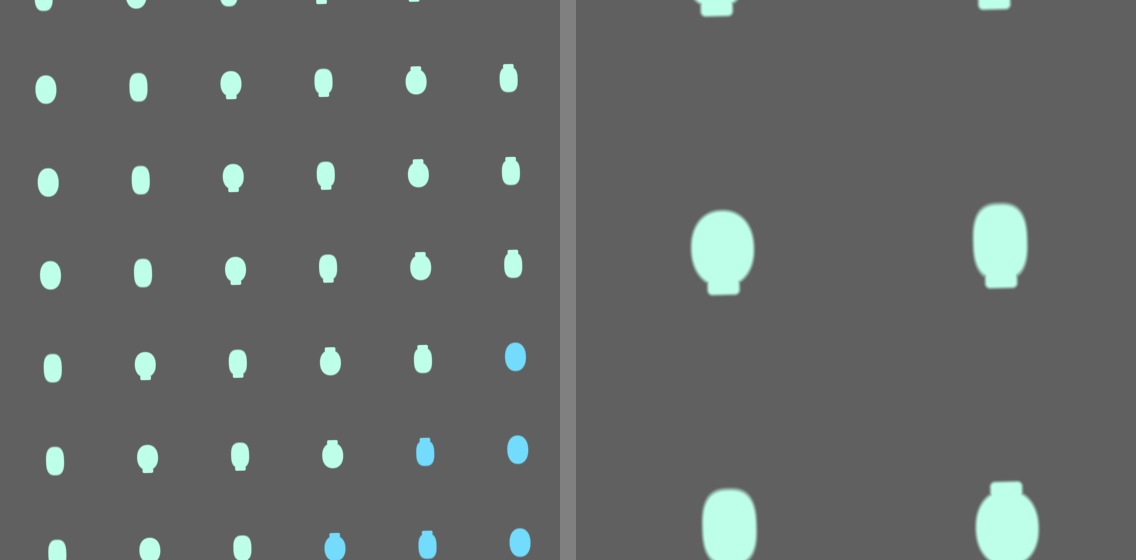
Left: the whole. Right: its middle third, enlarged.
This pattern is drawn by a three.js fragment shader. Its source:

```glsl
#define GROUND vec3(0.378, 0.378, 0.378)
#define MINT vec3(0.74, 1.0, 0.91)
#define BLUE vec3(0.45, 0.86, 0.99)
#define PITCH vec2(0.1653, 0.1659)
#define FIRST_DOT vec2(0.082, 0.840)
#define TILT 0.0246
#define HALF_WIDTH 0.0174
#define WIDTH_SWING 0.0013
#define HALF_HEIGHT 0.0254
#define SOFTNESS 0.0015

varying vec2 vUv;

// Approximate distance to a superellipse
float superellipse(vec2 p, vec2 radii, float power) {
  vec2 q = pow(abs(p) / radii, vec2(power));
  return (pow(q.x + q.y, 1.0 / power) - 1.0) * min(radii.x, radii.y);
}

float roundedBox(vec2 p, vec2 halfSize, float corner) {
  vec2 q = abs(p) - halfSize + corner;
  return length(max(q, 0.0)) + min(max(q.x, q.y), 0.0) - corner;
}

// Oval whose width and stepped tip drift across the lattice
float dotDistance(vec2 p, float column, float row) {
  float narrow = mod(column + floor(row / 3.0), 2.0);
  float phase = column + row / 3.0;

  // -1 puts the tip below, +1 above, 0 leaves the oval plain
  float tipSide = 2.0 * step(3.8, phase) - step(1.8, phase) - step(5.9, phase);

  vec2 radii = vec2(HALF_WIDTH + WIDTH_SWING * (1.0 - 2.0 * narrow),
                    HALF_HEIGHT - 0.0028 * abs(tipSide));
  vec2 bodyCenter = vec2(0.0, -0.0023 * tipSide);
  vec2 tipCenter = vec2(0.0, 0.0165 * tipSide);

  float body = superellipse(p - bodyCenter, radii, mix(2.2, 2.7, narrow));
  float tip = roundedBox(p - tipCenter, vec2(0.0095, 0.0088), 0.003);
  return min(body, tip);
}

void main() {
  // Slightly tilted lattice, counted from the upper left dot
  vec2 along = vec2(cos(TILT), sin(TILT));
  vec2 upward = vec2(-along.y, along.x);
  vec2 offset = vUv - FIRST_DOT;
  vec2 lattice = vec2(dot(offset, along), dot(offset, upward)) / PITCH;
  vec2 cell = floor(lattice + 0.5);
  vec2 local = (lattice - cell) * PITCH;
  float column = cell.x;
  float row = -cell.y;

  // The lower right corner turns blue along a diagonal
  vec3 dotColor = mix(MINT, BLUE, step(7.5, column + row));

  float d = dotDistance(local, column, row);
  float coverage = 1.0 - smoothstep(-SOFTNESS, SOFTNESS, d);
  gl_FragColor = vec4(mix(GROUND, dotColor, coverage), 1.0);
}
```
